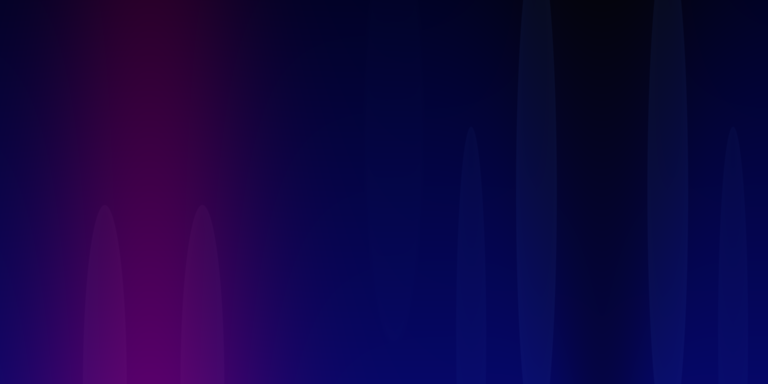
Reproduce this background procedurally as a WebGL 1 fragment shader.

```glsl
precision highp float;
// Night-blue backdrop with a magenta glow, a dark column and faint tall ellipses.
uniform vec2 u_resolution;

const vec3 BLUE_LOW = vec3(0.022, 0.028, 0.405);
const vec3 BLUE_HIGH = vec3(0.004, 0.008, 0.155);
const vec3 MAGENTA_LOW = vec3(0.345, 0.0, 0.420);
const vec3 MAGENTA_HIGH = vec3(0.160, 0.0, 0.165);
const vec3 SHADE_LOW = vec3(0.018, 0.018, 0.270);
const vec3 SHADE_HIGH = vec3(0.016, 0.016, 0.050);
const vec3 COOL_TINT = vec3(0.25, 0.45, 0.85);
const vec3 WARM_TINT = vec3(0.80, 0.45, 0.80);

const float GLOW_X = 0.39;
const float SHADE_X = 1.568;

// Soft vertical band around a centre line
float band(float x, float center, float width) {
  float d = (x - center) / width;
  return exp(-d * d);
}

// Approximate signed distance to an axis-aligned ellipse
float ellipseDistance(vec2 p, vec2 radius) {
  float k = length(p / radius);
  float slope = length(p / (radius * radius));
  return k * (k - 1.0) / max(slope, 0.0001);
}

// Coverage of an ellipse, with a slightly stronger rim
float veil(vec2 p, vec2 radius, float blur) {
  float d = ellipseDistance(p, radius);
  float inside = 1.0 - smoothstep(-blur, blur, d);
  float rim = exp(-abs(d) / 0.012);
  return inside * (0.85 + 0.25 * rim);
}

// Two ellipses mirrored about a vertical axis
float veilPair(vec2 p, vec2 axis, float offset, vec2 radius, float blur) {
  vec2 q = p - axis;
  return veil(vec2(abs(q.x) - offset, q.y), radius, blur);
}

void main() {
  // Canvas space: x in 0..2, y in 0..1
  vec2 uv = gl_FragCoord.xy / u_resolution;
  vec2 p = uv * vec2(2.0, 1.0);
  float blur = 1.0 / u_resolution.y;

  // Blue ground, with the glow and dark column narrowing at opposite ends
  vec3 color = mix(BLUE_LOW, BLUE_HIGH, uv.y);
  float shade = band(p.x, SHADE_X, mix(0.11, 0.27, uv.y));
  color = mix(color, mix(SHADE_LOW, SHADE_HIGH, uv.y), shade);
  float glow = band(p.x, GLOW_X, mix(0.31, 0.25, uv.y));
  color = mix(color, mix(MAGENTA_LOW, MAGENTA_HIGH, uv.y), glow);

  // Warm ellipses rising through the glow
  float warm = veilPair(p, vec2(0.40, 0.0), 0.127, vec2(0.057, 0.466), blur);
  color = mix(color, WARM_TINT, 0.045 * warm);

  // Cool ellipses on both sides of the dark column
  float tall = veilPair(p, vec2(SHADE_X, 0.5), 0.171, vec2(0.053, 0.66), blur);
  float low = veilPair(p, vec2(SHADE_X, 0.13), 0.341, vec2(0.039, 0.54), blur);
  float faint = veil(p - vec2(1.026, 0.67), vec2(0.075, 0.56), blur * 3.0);
  color = mix(color, COOL_TINT, 0.075 * tall);
  color = mix(color, COOL_TINT, 0.045 * low);
  color = mix(color, COOL_TINT, 0.012 * faint);

  gl_FragColor = vec4(color, 1.0);
}
```
